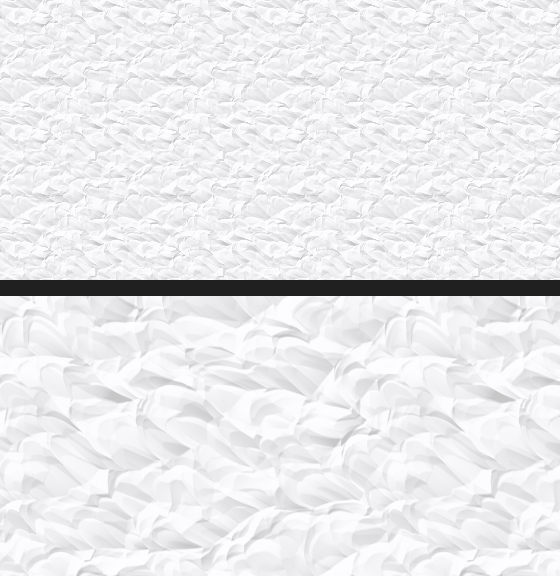
Top: the whole. Bottom: its middle third, enlarged.
Give the GLSL for this texture, as a Shadertoy shader.

```glsl
// Crumpled white paper, lit from the upper left, in a seamless repeating tile.
// Layers of tilted, curved facets meet in sharp creases to form a height field;
// its slope towards the light sets the brightness.

const vec2 TILE_SIZE = vec2(0.456, 0.417);   // in canvas heights
const vec2 LIGHT_DIR = vec2(-0.45, 0.89);
const float SLOPE_STEP = 0.0065;             // in tiles
const vec3 PAPER_TINT = vec3(0.996, 0.996, 1.006);

vec2 hash22(vec2 p) {
    vec3 q = fract(p.xyx * vec3(0.1031, 0.1030, 0.0973));
    q += dot(q, q.yzx + 33.33);
    return fract((q.xx + q.yz) * q.zy);
}

// Smooth two-channel noise that repeats once per tile, range -1 to 1
vec2 tiledNoise(vec2 p, vec2 cells, float seed) {
    p *= cells;
    vec2 base = floor(p);
    vec2 f = p - base;
    f = f * f * (3.0 - 2.0 * f);
    vec2 a = hash22(mod(base, cells) + seed);
    vec2 b = hash22(mod(base + vec2(1.0, 0.0), cells) + seed);
    vec2 c = hash22(mod(base + vec2(0.0, 1.0), cells) + seed);
    vec2 d = hash22(mod(base + 1.0, cells) + seed);
    return 2.0 * mix(mix(a, b, f.x), mix(c, d, f.x), f.y) - 1.0;
}

// Upper envelope of randomly tilted domes, one per cell.
// A whole-number shear slants the facets and keeps the tile seamless.
float facets(vec2 p, vec2 cells, float shear, float seed) {
    p.y += shear * p.x;
    p *= cells;
    vec2 base = floor(p);
    float height = -10.0;
    for (int y = -1; y <= 1; y++) {
        for (int x = -1; x <= 1; x++) {
            vec2 cell = base + vec2(x, y);
            vec2 id = mod(cell, cells) + seed;
            vec2 offset = p - cell - mix(vec2(0.05), vec2(0.95), hash22(id));
            vec2 tilt = 1.2 * (hash22(id + 57.0) - 0.5);
            height = max(height, dot(tilt, offset) - dot(offset, offset));
        }
    }
    return height / cells.y;
}

// Folds, slanted ridges and fine wrinkles; each layer bends along the last
float paperHeight(vec2 p) {
    p += 0.035 * tiledNoise(p, vec2(4.0, 4.0), 11.0);
    p += 0.016 * tiledNoise(p, vec2(10.0, 12.0), 37.0);
    float folds = facets(p, vec2(6.0, 9.0), 0.0, 101.0);
    p += vec2(0.7, -0.4) * folds;
    float ridges = -facets(p, vec2(10.0, 9.0), 1.0, 211.0);
    p += vec2(-0.6, 0.4) * ridges;
    float creases = facets(p, vec2(11.0, 15.0), 0.0, 263.0);
    float wrinkles = -facets(p, vec2(23.0, 25.0), 0.0, 307.0);
    return 0.50 * folds + 0.70 * ridges + 0.52 * creases + 0.34 * wrinkles;
}

float slopeToLight(vec2 p, vec2 lightDir, float stepSize) {
    vec2 halfStep = 0.5 * stepSize * lightDir;
    return (paperHeight(p - halfStep) - paperHeight(p + halfStep)) / stepSize;
}

// Shade deepens away from the light and eases out in the highlights
vec3 paperColor(float slope) {
    float dim = 0.046 - 0.080 * slope;
    float shade = 0.996 - 0.5 * (dim + sqrt(dim * dim + 0.0004));
    return clamp(shade * PAPER_TINT, 0.78, 1.0);
}

void mainImage(out vec4 fragColor, in vec2 fragCoord) {
    vec2 tilePos = fragCoord / iResolution.y / TILE_SIZE;
    float slope = slopeToLight(tilePos, LIGHT_DIR, SLOPE_STEP);
    fragColor = vec4(paperColor(slope), 1.0);
}
```
